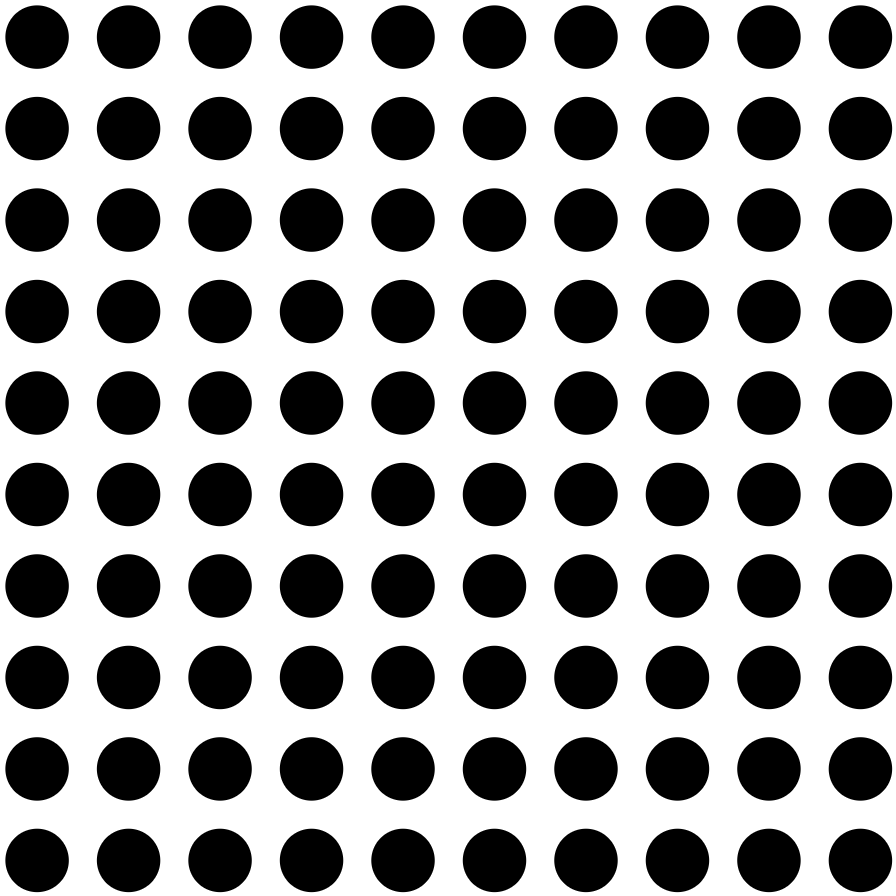
Reproduce this pattern procedurally as a WebGL 2 fragment shader.

```glsl
#version 300 es
precision highp float;
// Draws a ten by ten square grid of solid black dots on white.

uniform vec2 u_resolution;
out vec4 fragColor;

const vec3 PAPER = vec3(1.0);
const vec3 INK = vec3(0.0);
const float PITCH = 0.1021;                      // spacing between dot centres
const float RADIUS = 0.0354;
const vec2 FIRST_CENTRE = vec2(0.0414, 0.0397);  // lower left dot

// Offset from the nearest grid point
vec2 repeatCell(vec2 p, float pitch) {
  return (fract(p / pitch + 0.5) - 0.5) * pitch;
}

float circleDistance(vec2 p, float radius) {
  return length(p) - radius;
}

// Antialiased coverage of a signed distance
float coverage(float dist, float pixel) {
  return clamp(0.5 - dist / pixel, 0.0, 1.0);
}

void main() {
  vec2 uv = gl_FragCoord.xy / u_resolution;
  float pixel = 1.0 / min(u_resolution.x, u_resolution.y);

  vec2 local = repeatCell(uv - FIRST_CENTRE, PITCH);
  float dot_mask = coverage(circleDistance(local, RADIUS), pixel);

  fragColor = vec4(mix(PAPER, INK, dot_mask), 1.0);
}
```
